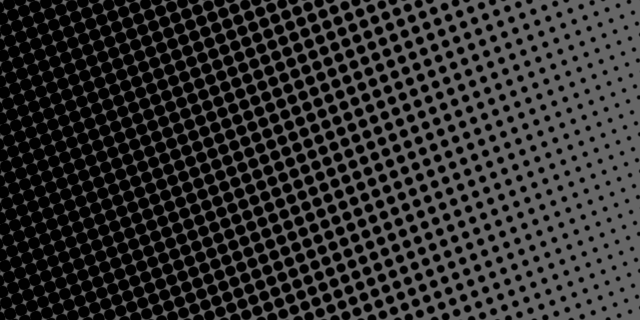
This pattern is drawn by a Shadertoy shader. Its source:

```glsl
// Tilted halftone screen: black dots on grey, shrinking from left to right.

const float CELLS_PER_HEIGHT = 27.43;
const float SCREEN_ANGLE = radians(20.0);
const vec2 GRID_PHASE = vec2(0.53, 0.69);  // offset of a dot from the canvas centre, in cells
const float EDGE_SOFTNESS = 0.095;         // half width of a dot edge, in cells

const vec3 PAPER = vec3(0.40);
const vec3 INK = vec3(0.005);

mat2 rotation(float angle) {
    float c = cos(angle), s = sin(angle);
    return mat2(c, s, -s, c);
}

// Centre of the grid cell nearest to a point, both in cell units
vec2 nearestDot(vec2 cell, vec2 phase) {
    return floor(cell - phase + 0.5) + phase;
}

// Dot area falls linearly across the canvas (x from 0 to 1)
float dotRadius(float x) {
    return sqrt(max(0.30 - 0.27 * x, 0.0));
}

float discCoverage(float dist, float radius, float softness) {
    return 1.0 - smoothstep(radius - softness, radius + softness, dist);
}

void mainImage(out vec4 fragColor, in vec2 fragCoord) {
    // Centred coordinates, with the canvas height as the unit
    vec2 p = (fragCoord - 0.5 * iResolution.xy) / iResolution.y;
    float aspect = iResolution.x / iResolution.y;

    // Rotated dot grid
    mat2 screenToCanvas = rotation(SCREEN_ANGLE);
    vec2 cell = transpose(screenToCanvas) * p * CELLS_PER_HEIGHT;
    vec2 center = nearestDot(cell, GRID_PHASE);

    // Each dot takes its size from its own place on the canvas
    float centerX = (screenToCanvas * center).x / (CELLS_PER_HEIGHT * aspect) + 0.5;
    float ink = discCoverage(length(cell - center), dotRadius(centerX), EDGE_SOFTNESS);

    fragColor = vec4(mix(PAPER, INK, ink), 1.0);
}
```
